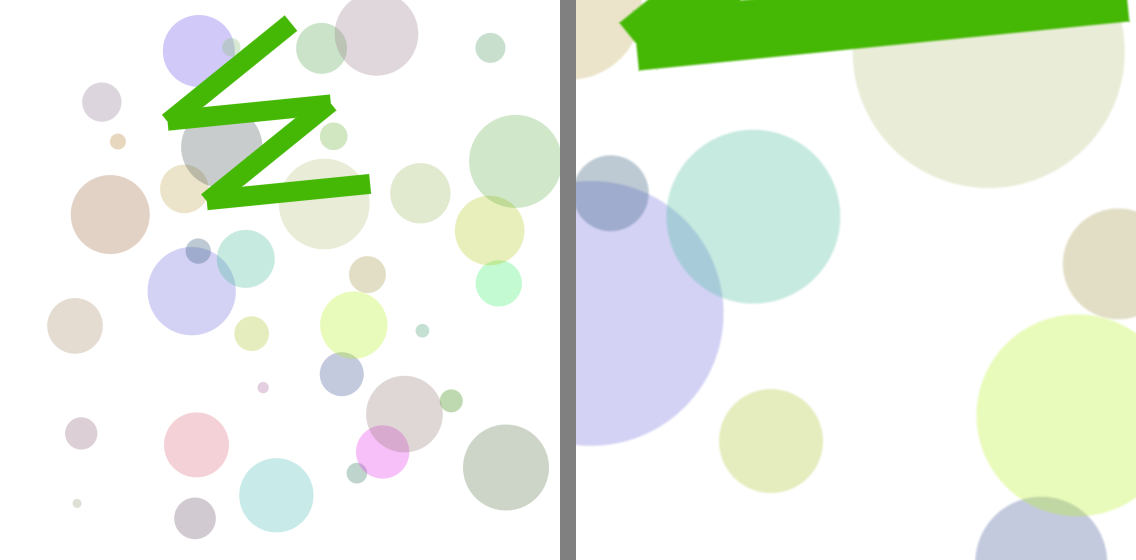
Left, the full canvas; right, a detail of the centre.
Write a WebGL 2 fragment shader that draws this background.

```glsl
#version 300 es
precision highp float;
// Pale translucent discs scattered on white, with a bold green zigzag near the top.

uniform vec2 u_resolution;
out vec4 fragColor;

// Discs
const int GRID = 6;                          // discs per row and column
const vec2 FIELD_MIN = vec2(0.08, 0.05);
const vec2 FIELD_MAX = vec2(0.93, 0.95);
const float JITTER = 0.95;                   // share of a cell a centre may roam
const float RADIUS_MIN = 0.008;
const float RADIUS_MAX = 0.083;
const float ALPHA_LARGE = 0.28;
const float ALPHA_SMALL = 0.36;
const float TINT_SPREAD = 0.55;
const vec3 GREY_TINT = vec3(0.50, 0.47, 0.47);
const vec3 GREEN_TINT = vec3(0.50, 0.70, 0.36);
const vec3 VIOLET_TINT = vec3(0.63, 0.33, 0.68);
const float GREY_SHARE = 0.42;
const float GREEN_SHARE = 0.37;

// Zigzag
const int BARS = 4;
const vec2 ZIGZAG_START = vec2(0.515, 0.955);
const vec2 ZIGZAG_SWING = vec2(-0.210, -0.170);
const vec2 ZIGZAG_STEP = vec2(0.070, -0.142);
const float BAR_HALF_WIDTH = 0.0178;
const float BAR_OVERHANG = 0.006;
const vec3 BAR_COLOUR = vec3(0.27, 0.72, 0.02);

const vec3 PAPER = vec3(1.0);
const float EDGE = 0.0012;

float hash(vec2 p) {
    return fract(sin(dot(p, vec2(127.1, 311.7))) * 43758.5453);
}

float coverage(float dist, float edge) {
    return 1.0 - smoothstep(-edge, edge, dist);
}

vec2 zigzagVertex(int i) {
    return ZIGZAG_START + ZIGZAG_STEP * float(i / 2) + ZIGZAG_SWING * float(i % 2);
}

// Distance to a square-ended bar from a to b
float barDistance(vec2 p, vec2 a, vec2 b) {
    vec2 along = normalize(b - a);
    vec2 q = p - 0.5 * (a + b);
    vec2 local = abs(vec2(dot(q, along), dot(q, vec2(-along.y, along.x))));
    vec2 d = local - vec2(0.5 * length(b - a) + BAR_OVERHANG, BAR_HALF_WIDTH);
    return length(max(d, 0.0)) + min(max(d.x, d.y), 0.0);
}

// Random tint from three colour families
vec3 discTint(float id) {
    float pick = hash(vec2(id, 3.7));
    vec3 base = pick < GREY_SHARE ? GREY_TINT
              : pick < GREY_SHARE + GREEN_SHARE ? GREEN_TINT : VIOLET_TINT;
    vec3 shift = vec3(hash(vec2(id, 5.1)), hash(vec2(id, 6.3)), hash(vec2(id, 7.9))) - 0.5;
    return clamp(base + TINT_SPREAD * shift, 0.0, 1.0);
}

void main() {
    float side = min(u_resolution.x, u_resolution.y);
    vec2 p = (gl_FragCoord.xy - 0.5 * u_resolution) / side + 0.5;
    float edge = max(EDGE, 0.7 / side);
    vec3 colour = PAPER;

    // Discs on a jittered grid, with evenly spread radii in shuffled order
    int count = GRID * GRID;
    for (int i = 0; i < count; i++) {
        float id = float(i);
        vec2 cell = vec2(float(i % GRID), float(i / GRID));
        vec2 offset = vec2(hash(vec2(id, 1.3)), hash(vec2(id, 2.9))) - 0.5;
        vec2 place = (cell + 0.5 + JITTER * offset) / float(GRID);
        vec2 centre = mix(FIELD_MIN, FIELD_MAX, place);
        float size = float((i * 14) % (count + 1)) / float(count);
        float radius = mix(RADIUS_MIN, RADIUS_MAX, size);
        float alpha = mix(ALPHA_SMALL, ALPHA_LARGE, size);
        float disc = coverage(length(p - centre) - radius, edge);
        colour = mix(colour, discTint(id), alpha * disc);
    }

    // Zigzag of joined bars
    float zigzag = 1.0;
    for (int i = 0; i < BARS; i++) {
        zigzag = min(zigzag, barDistance(p, zigzagVertex(i), zigzagVertex(i + 1)));
    }
    colour = mix(colour, BAR_COLOUR, coverage(zigzag, edge));

    fragColor = vec4(colour, 1.0);
}
```
